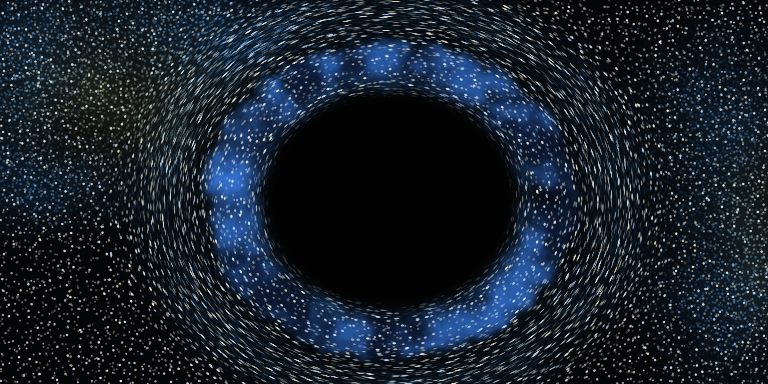
Write a WebGL 1 fragment shader that draws this background.

```glsl
precision highp float;
// Black hole with a blue nebula ring, set in a lensed field of stars.

uniform vec2 u_resolution;

// Lengths are in canvas heights; radii are measured on the ellipse.
const vec2 CENTER = vec2(1.016, 0.479);
const float ASPECT = 1.17;
const float HOLE_RADIUS = 0.274;
const float RING_RADIUS = 0.418;
const float LENS_RADIUS = 0.490;
const float LENS_WIDTH = 0.085;
const float STAR_SIZE = 0.0027;
const float DUST_SIZE = 0.0029;

const vec3 SPACE = vec3(0.016, 0.019, 0.023);
const vec3 HOLE = vec3(0.008, 0.009, 0.010);
const vec3 NEBULA_DARK = vec3(0.025, 0.065, 0.15);
const vec3 NEBULA_BRIGHT = vec3(0.13, 0.31, 0.59);
const vec3 DUST_BLUE = vec3(0.11, 0.27, 0.44);
const vec3 DUST_OLIVE = vec3(0.25, 0.27, 0.16);
const vec3 STAR_WARM = vec3(0.96, 0.92, 0.80);
const vec3 STAR_COOL = vec3(0.76, 0.88, 1.0);

float hash(vec2 p) {
  return fract(sin(dot(p, vec2(127.1, 311.7))) * 43758.55);
}

float noise(vec2 p) {
  vec2 i = floor(p);
  vec2 f = fract(p);
  f = f * f * (3.0 - 2.0 * f);
  float low = mix(hash(i), hash(i + vec2(1.0, 0.0)), f.x);
  float high = mix(hash(i + vec2(0.0, 1.0)), hash(i + 1.0), f.x);
  return mix(low, high, f.y);
}

float fbm(vec2 p) {
  float sum = 0.0;
  float weight = 0.5;
  for (int i = 0; i < 4; i++) {
    sum += weight * noise(p);
    p = 2.03 * p + 17.3;
    weight *= 0.5;
  }
  return sum / 0.9375;
}

float bell(float x) {
  return exp(-x * x);
}

float blob(vec2 p, vec2 center, vec2 size) {
  vec2 d = (p - center) / size;
  return exp(-dot(d, d));
}

float ellipseRadius(vec2 p) {
  return length((p - CENTER) / vec2(ASPECT, 1.0));
}

// Tangential stretch: strong outside the ring, milder at the hole's rim.
float lensStretch(float r) {
  return 1.0 + 2.6 * bell((r - LENS_RADIUS) / LENS_WIDTH)
             + 1.8 * bell((r - HOLE_RADIUS - 0.015) / 0.026);
}

// One jittered star per cell: x is brightness, y is its tint.
vec2 starLayer(vec2 p, float cell, float size, float density, float seed) {
  vec2 base = floor(p / cell);
  float pixel = 1.0 / u_resolution.y;
  vec2 result = vec2(0.0);
  for (int j = -1; j <= 1; j++) {
    for (int i = -1; i <= 1; i++) {
      vec2 id = base + vec2(float(i), float(j));
      vec2 key = id + seed;
      vec2 star = (id + vec2(hash(key), hash(key + 41.7))) * cell;
      float r = ellipseRadius(star);
      vec2 normal = normalize((star - CENTER) / vec2(ASPECT * ASPECT, 1.0));
      vec2 tangent = vec2(-normal.y, normal.x);
      float stretch = lensStretch(r);
      vec2 offset = p - star;
      float d = length(vec2(dot(offset, tangent) / stretch,
                            dot(offset, normal) * sqrt(stretch)));
      float shape = 1.0 - smoothstep(size - 0.5 * pixel, size + 0.6 * pixel, d);
      float power = 0.25 + 0.75 * pow(hash(key + 83.1), 1.4);
      float visible = step(hash(key + 19.9), density)
                    * smoothstep(HOLE_RADIUS - 0.012, HOLE_RADIUS + 0.035, r);
      float light = shape * power * visible;
      if (light > result.x) result = vec2(light, hash(key + 61.3));
    }
  }
  return result;
}

vec3 nebulaRing(vec2 p, float r) {
  float cloud = fbm(p * 13.0);
  float edge = r + 0.035 * (fbm(p * 24.0) - 0.5);
  float band = smoothstep(HOLE_RADIUS - 0.005, HOLE_RADIUS + 0.075, edge)
             * (1.0 - smoothstep(RING_RADIUS - 0.028, RING_RADIUS + 0.012, edge));
  float glow = smoothstep(0.25, 0.80, cloud);
  glow += 0.45 * blob(p, vec2(0.60, 0.57), vec2(0.12, 0.15));
  glow += 0.20 * blob(p, vec2(1.32, 0.18), vec2(0.16, 0.12));
  float gaps = blob(p, vec2(0.54, 0.47), vec2(0.035, 0.03))
             + blob(p, vec2(1.41, 0.49), vec2(0.06, 0.03));
  return band * (1.0 - 0.75 * gaps) * mix(NEBULA_DARK, NEBULA_BRIGHT, glow);
}

float blueDust(vec2 p, float r) {
  float mask = blob(p, vec2(0.47, 0.94), vec2(0.34, 0.14))
             + blob(p, vec2(0.10, 0.51), vec2(0.20, 0.09))
             + blob(p, vec2(0.03, 0.82), vec2(0.14, 0.20))
             + blob(p, vec2(1.88, 0.73), vec2(0.16, 0.18))
             + blob(p, vec2(1.90, 0.28), vec2(0.16, 0.25));
  float rim = bell((r - 0.50) / 0.08) + bell((r - 0.295) / 0.035);
  return min(mask + 0.45 * rim, 1.0);
}

float oliveDust(vec2 p) {
  return blob(p, vec2(0.30, 0.76), vec2(0.24, 0.17))
       + blob(p, vec2(1.99, 0.40), vec2(0.10, 0.20));
}

void main() {
  vec2 p = gl_FragCoord.xy / u_resolution.y;
  p.x += 1.0 - 0.5 * u_resolution.x / u_resolution.y;
  float r = ellipseRadius(p);

  // Dark sky and glowing ring
  float outside = smoothstep(HOLE_RADIUS - 0.02, HOLE_RADIUS + 0.04, r);
  vec3 color = mix(HOLE, SPACE, outside) + nebulaRing(p, r);

  // Fine coloured dust
  float speck = starLayer(p, 0.0115, DUST_SIZE, 0.85, 7.0).x;
  float patches = 0.4 + 1.1 * fbm(p * 9.0 + 5.0);
  color += patches * (0.25 + speck)
         * (DUST_BLUE * blueDust(p, r) + DUST_OLIVE * oliveDust(p)) * outside;

  // Bright stars
  vec2 large = starLayer(p, 0.0200, STAR_SIZE * 1.12, 0.78, 131.0);
  vec2 small = starLayer(p, 0.0165, STAR_SIZE * 0.85, 0.70, 277.0);
  color = mix(color, mix(STAR_WARM, STAR_COOL, small.y), small.x * 0.8);
  color = mix(color, mix(STAR_WARM, STAR_COOL, large.y), large.x);

  gl_FragColor = vec4(color, 1.0);
}
```
